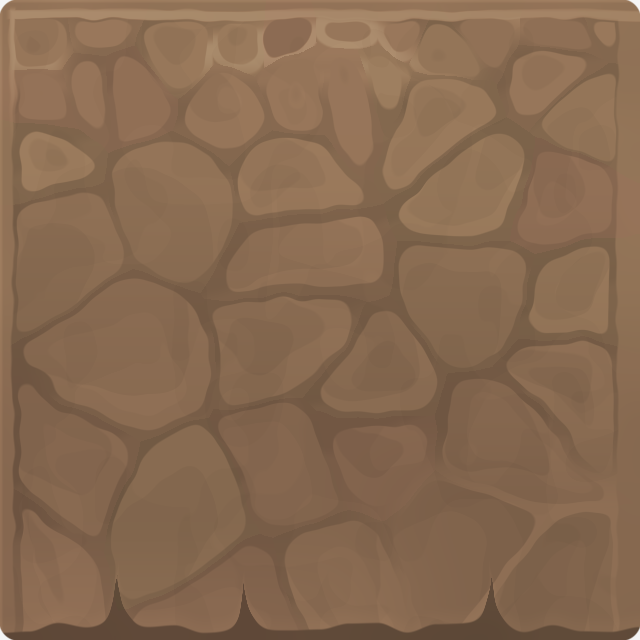
Reproduce this texture procedurally as a Shadertoy shader.

```glsl
// A painted block of brown cobbles: rounded Voronoi stones of mixed size, small
// along the top, with soft facets and mortar, inside a worn frame with a bright
// upper ledge and a dark, notched foot. One tone value is shaded, then tinted.

float hash(vec2 p) {
    return fract(sin(dot(p, vec2(127.1, 311.7))) * 43758.5);
}

float noise(vec2 p) {
    vec2 i = floor(p), f = fract(p);
    f = f * f * (3.0 - 2.0 * f);
    return mix(mix(hash(i), hash(i + vec2(1, 0)), f.x),
               mix(hash(i + vec2(0, 1)), hash(i + vec2(1, 1)), f.x), f.y);
}

vec2 wobble(vec2 p) {
    return vec2(noise(p), noise(p + 40.0)) - 0.5;
}

float smoothMin(float a, float b, float k) {
    float h = max(k - abs(a - b), 0.0) / k;
    return min(a, b) - h * h * k * 0.25;
}

// Top cells hold two to four small stones; below, empty cells let others grow.
int stonesIn(vec2 cell) {
    if (cell != clamp(cell, 0.0, 5.0)) return 0;
    float h = hash(cell + 2.6);
    return cell.y > 4.5 ? 2 + int(h * 3.0) : h < 0.2 ? 0 : 1;
}

vec2 stoneCentre(vec2 cell, int k) {
    vec2 jitter = vec2(hash(cell + float(k) * 7.3), hash(cell + 31.7 + float(k) * 3.1)) - 0.5;
    if (cell.y > 4.5) return cell + 0.5 * (vec2(k % 2, (k / 2 + k) % 2) + 0.5 + 0.7 * jitter);
    return cell + 0.5 + 0.75 * jitter + vec2(0.3 * mod(cell.y, 2.0) - 0.15, 0.0);
}

// Returns the rounded distance to the stone border, and its centre.
vec3 cobbles(vec2 g) {
    vec2 nearest = vec2(99);
    float border = 2.0;
    for (int pass = 0; pass < 2; pass++)
    for (int i = 0; i < 25; i++) {
        vec2 cell = floor(g) + vec2(i % 5, i / 5) - 2.0;
        int count = stonesIn(cell);
        for (int k = 0; k < count; k++) {
            vec2 c = stoneCentre(cell, k);
            if (pass == 0) nearest = distance(c, g) < distance(nearest, g) ? c : nearest;
            else if (distance(c, nearest) > 0.001)
                border = smoothMin(border, dot(0.5 * (c + nearest) - g, normalize(c - nearest)), 0.2);
        }
    }
    return vec3(border, nearest);
}

void mainImage(out vec4 fragColor, in vec2 fragCoord) {
    vec2 p = fragCoord / iResolution.xy;

    // Stones with hand-drawn sides, kept inside the frame
    vec2 slow = wobble(p * 11.0), fine = wobble(p * 34.0 + 9.0);
    vec2 q = p + 0.022 * slow + 0.007 * fine, worn = p + 0.006 * (slow + fine);
    vec2 g = (q - 0.02) / 0.16;
    vec3 stone = cobbles(g);
    vec2 rel = g - stone.yz;
    float inset = min(min(worn.x - 0.02, 0.965 - worn.x), 0.972 - worn.y);
    float border = smoothMin(stone.x, inset * 6.3, 0.16);
    float id = hash(floor(stone.yz * 50.0)), id2 = hash(floor(stone.yz * 50.0) + 5.0);
    float depth = border - mix(0.025, 0.09, id2) * (stone.z > 5.0 ? 0.6 : 1.0);

    // Broad light: brighter at the top, lit mortar at the top and lower right
    float base = mix(0.505, 0.555, smoothstep(0.3, 0.8, p.y));
    base += 0.03 * smoothstep(0.2, 0.04, p.y) * smoothstep(0.8, 0.4, p.x);
    float topLight = smoothstep(0.83, 0.92, p.y) * smoothstep(0.2, 0.45, noise(p * 6.0 + 3.0));
    float cornerLight = smoothstep(0.5, 0.75, p.x) * smoothstep(0.35, 0.2, p.y);
    float lit = max(topLight, cornerLight);

    // Mortar: a darker shadow over each stone, a bright crest under the top ones
    float mortar = base + mix(-0.038, 0.04, lit);
    mortar -= 0.026 * (1.0 - lit) * smoothstep(-0.05, 0.1, rel.y - 0.4 * rel.x);
    mortar -= 0.02 * smoothstep(0.09, 0.03, p.x) * smoothstep(0.85, 0.6, p.y);
    mortar += 0.075 * topLight * smoothstep(-0.09, -0.06, depth) * smoothstep(0.15, 0.0, rel.y);

    // Stone faces: each its own tone, with a lit rim and an off-centre facet
    float face = base + 0.06 * (id - 0.36) - 0.025 * cornerLight;
    float rim = border - 0.1 - 0.13 * noise(q * 13.0 + id * 20.0) + 0.35 * (rel.y - 0.5 * rel.x);
    face += 0.025 * smoothstep(0.015, -0.005, rim) * step(0.25, id2);
    float facet = depth - 0.1 - 0.2 * noise(q * 10.0 + id * 20.0) + (id2 - 0.5) * (rel.x + rel.y);
    face += (id > 0.5 ? -0.017 : 0.014) * smoothstep(-0.006, 0.008, facet);

    // Flat brush patches with crisp sides
    float strokes = smoothstep(0.58, 0.6, noise(q * vec2(11, 8) + 15.0 + 2.0 * slow));
    strokes -= smoothstep(0.63, 0.65, noise(q * vec2(17, 13) + 55.0));
    float tone = mix(mortar, face, smoothstep(-0.008, 0.008, depth)) + 0.01 * strokes;

    // Frame and bright upper ledge, turning down the left side
    float frameTone = mix(0.53, 0.58, smoothstep(0.1, 0.9, p.y)) + 0.03 * (noise(p * 9.0) - 0.5);
    tone = mix(tone, frameTone, smoothstep(0.002, -0.002, inset));
    float ledge = smoothstep(0.009, 0.006, abs(worn.y - 0.977)) * mix(1.0, 0.7, p.x);
    ledge = max(ledge, smoothstep(0.007, 0.003, abs(worn.x - 0.019)) * smoothstep(0.75, 0.95, p.y));
    tone = mix(tone, 0.67, ledge * smoothstep(0.008, 0.02, min(p.x, 1.0 - p.y)));
    tone += 0.05 * smoothstep(0.006, 0.001, min(p.x, 1.0 - p.y));

    // Dark foot with tapering notches, under a light lip
    float foot = 0.009 + 0.018 * noise(vec2(p.x * 22.0, 2.0));
    for (float i = 0.0; i < 3.0; i++)
        foot += 0.075 * exp(-abs(worn.x - 0.185 - 0.2 * i - 0.09 * i * (i - 1.0)) / 0.009);
    tone += 0.02 * smoothstep(0.03, 0.0, p.y - foot);
    tone = mix(tone, 0.36 + 0.03 * noise(p * 8.0), smoothstep(0.002, -0.002, p.y - foot));

    // Brown tint, paler in the highlights, inside rounded outer corners
    vec3 color = tone * vec3(1.0, 0.78, 0.593) + (id - 0.5) * vec3(-0.012, 0.008, -0.004);
    color += vec3(0.0, 0.025, 0.03) * smoothstep(0.6, 0.68, tone);
    float outside = length(max(abs(p - 0.5) - 0.47, 0.0)) - 0.03;
    fragColor = vec4(mix(color, vec3(0.96), smoothstep(0.0, 0.003, outside)), 1.0);
}
```
